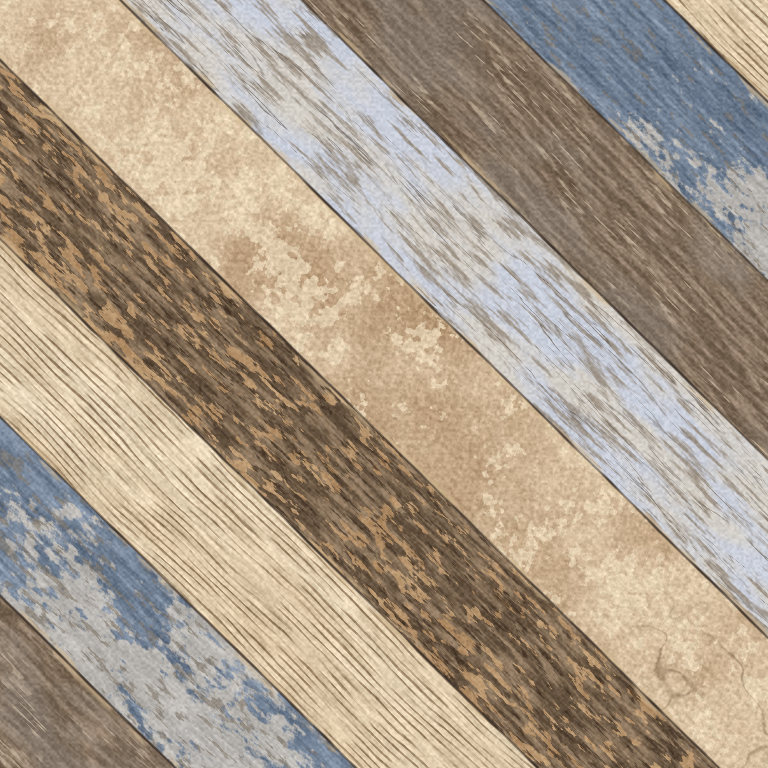
A Shadertoy shader for this texture:

```glsl
float hash(vec2 p) {
    return fract(sin(dot(p, vec2(127.1, 311.7))) * 43758.5453);
}

float noise(vec2 p) {
    vec2 i = floor(p), f = fract(p);
    f = f * f * (3.0 - 2.0 * f);
    return mix(mix(hash(i), hash(i + vec2(1, 0)), f.x),
               mix(hash(i + vec2(0, 1)), hash(i + vec2(1, 1)), f.x), f.y);
}

float fbm(vec2 p) {
    float sum = 0.0, amp = 0.533;
    for (int i = 0; i < 4; i++) {
        sum += amp * noise(p);
        p = mat2(2.0, 0.1, -0.1, 2.0) * p + 17.3;
        amp *= 0.5;
    }
    return sum;
}

// Flaked limestone: pale crust over tan, with ripples at the far end
vec3 stone(vec2 q, float along) {
    float cloud = fbm(q * 9.0) * 0.6 + 0.2 + abs(along) * 0.2;
    vec3 col = mix(vec3(0.73, 0.61, 0.48), vec3(0.87, 0.78, 0.66), smoothstep(0.3, 0.75, cloud));
    float crust = fbm(q * 20.0) * 0.6 + fbm(q * 75.0) * 0.4 + 0.12 * (noise(q * 7.0) - 0.5);
    crust = smoothstep(0.53, 0.57, crust + 0.03 * smoothstep(0.1, 0.5, abs(along)));
    col = mix(col, vec3(0.92, 0.85, 0.73), crust * 0.75);
    float ripple = abs(fract(fbm(q * 5.0) * 6.0) - 0.5);
    float ripples = (1.0 - smoothstep(0.0, 0.07, ripple)) * smoothstep(0.5, 0.75, along);
    col = mix(col, vec3(0.50, 0.40, 0.30), 0.55 * ripples * noise(q * 18.0));
    return col + 0.2 * (fbm(q * 150.0) - 0.5);
}

// Whitewashed board: cool paint, brown grain and long splits
vec3 whitewash(vec2 q, float grain) {
    vec3 col = mix(vec3(0.83, 0.81, 0.78), vec3(0.79, 0.81, 0.86), smoothstep(0.4, 0.65, fbm(q * vec2(5, 14))));
    float bare = smoothstep(0.48, 0.7, grain * 0.8 + fbm(q * vec2(6, 24)) * 0.25);
    col = mix(col, vec3(0.58, 0.53, 0.47), bare * 0.8);
    float split = abs(fbm(q * vec2(4, 50)) - 0.5);
    return mix(col, vec3(0.40, 0.36, 0.32), 0.75 * (1.0 - smoothstep(0.0, 0.03, split)) * noise(q * vec2(14, 60)));
}

// Weathered board: dull brown with grey haze and pale scratches
vec3 weathered(vec2 q, float grain) {
    vec3 col = mix(vec3(0.43, 0.36, 0.29), vec3(0.64, 0.56, 0.48), smoothstep(0.2, 0.8, grain));
    col = mix(col, vec3(0.54, 0.51, 0.48), 0.45 * smoothstep(0.4, 0.7, fbm(q * vec2(6, 12))));
    float scratch = smoothstep(0.62, 0.8, noise(q * vec2(30, 300))) * smoothstep(0.42, 0.62, fbm(q * vec2(12, 25)));
    return mix(col, vec3(0.80, 0.73, 0.64), 0.6 * scratch);
}

// Blue paint worn to pale grey, with chips showing the timber
vec3 bluePaint(vec2 q, float grain, float along, float across, float side) {
    vec3 col = mix(vec3(0.38, 0.44, 0.52), vec3(0.56, 0.61, 0.68), fbm(q * vec2(9, 20)));
    col += 0.3 * (grain - 0.5);
    float worn = fbm(q * vec2(9, 16)) * 0.6 + fbm(q * vec2(60, 110)) * 0.4;
    worn += 0.6 * clamp(along + side, -0.4, 0.2) + 0.2 * (0.45 - across);
    col = mix(col, vec3(0.76, 0.74, 0.71) + 0.2 * (grain - 0.5), 0.9 * smoothstep(0.5, 0.61, worn));
    float chip = smoothstep(0.58, 0.68, fbm(q * vec2(30, 110)));
    return mix(col, vec3(0.50, 0.46, 0.41), 0.6 * chip);
}

// Bare pine: cream with wavy growth lines
vec3 pine(vec2 q, float grain) {
    float bend = fbm(q * vec2(3, 10));
    float line = 0.5 + 0.5 * sin(q.y * 520.0 + bend * 13.0 + grain * 2.0);
    vec3 col = mix(vec3(0.94, 0.88, 0.77), vec3(0.86, 0.77, 0.64), fbm(q * vec2(4, 20)));
    float ink = smoothstep(0.6, 1.0, line) * smoothstep(0.2, 0.6, fbm(q * vec2(14, 60)));
    return mix(col, vec3(0.54, 0.44, 0.33), 0.8 * ink) + 0.25 * (grain - 0.5);
}

// Brown varnish flaking off orange timber
vec3 varnish(vec2 q, float grain, float along, float across) {
    vec3 col = mix(vec3(0.37, 0.30, 0.23), vec3(0.60, 0.51, 0.41), smoothstep(0.22, 0.75, grain));
    vec3 timber = mix(vec3(0.66, 0.50, 0.34), vec3(0.84, 0.71, 0.54), fbm(q * vec2(12, 40)));
    float flake = fbm(q * vec2(32, 105)) + 0.25 * (fbm(q * vec2(8, 16)) - 0.5);
    flake += 0.07 * (1.0 - smoothstep(-0.85, -0.4, along)) + 0.1 * (1.0 - smoothstep(0.0, 0.25, across));
    col = mix(col, timber, 0.85 * smoothstep(0.53, 0.62, flake));
    return mix(col, vec3(0.25, 0.19, 0.14), 0.65 * smoothstep(0.56, 0.7, fbm(q * vec2(30, 150) + 9.0)));
}

void mainImage(out vec4 fragColor, in vec2 fragCoord) {
    vec2 uv = fragCoord / iResolution.xy;

    // Diagonal board coordinates
    float along = uv.x - uv.y;
    float board = (0.985 * uv.x + uv.y - 0.922) / 0.2325;
    board += 0.012 * (fbm(vec2(along * 9.0, floor(board + 0.5) * 5.0)) - 0.5);
    float id = floor(board), across = fract(board);
    float kind = mod(id, 6.0);
    vec2 q = vec2(along, across * 0.2325) + vec2(id * 3.7 + 31.0, id * 1.9 + 15.0);

    // Fine grain, gently bent along the board
    vec2 bent = q + vec2(0.0, 0.012 * noise(q * vec2(5, 9)));
    float grain = fbm(bent * vec2(18, 130));

    vec3 col;
    if (kind < 0.5) col = stone(q, along);
    else if (kind < 1.5) col = whitewash(bent, grain);
    else if (kind < 2.5) col = weathered(bent, grain);
    else if (kind < 3.5) col = bluePaint(q, grain, along, across, id < 0.0 ? 0.25 : -0.1);
    else if (kind < 4.5) col = pine(bent, grain);
    else col = varnish(bent, grain, along, across);

    // Speckle, chipped pale rims and thin broken seams
    col += 0.1 * (noise(uv * 330.0) - 0.5);
    float edge = min(across, 1.0 - across) * 0.2325;
    float rim = (1.0 - smoothstep(0.005, 0.014, edge)) * smoothstep(0.48, 0.62, fbm(q * vec2(14, 60)));
    col = mix(col, vec3(0.82, 0.72, 0.57), 0.6 * rim);
    float wear = noise(vec2(along * 26.0, floor(board + 0.5) * 3.0));
    float seam = 1.0 - smoothstep(0.0005, 0.0018 + 0.0012 * wear + 1.0 / iResolution.y, edge);
    col = mix(col, vec3(0.22, 0.18, 0.15), seam * (0.45 + 0.5 * wear));

    fragColor = vec4(clamp(col, 0.0, 1.0), 1.0);
}
```
